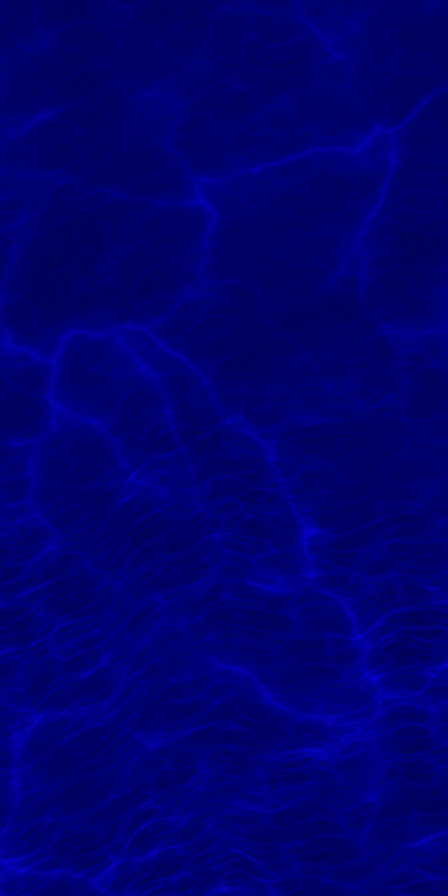
A Shadertoy shader for this texture:

```glsl
// Deep blue water with a net of soft light veins and fine drifting wisps.
// Veins are borders of warped cellular noise, wisps are the same noise
// stretched along a curved flow; layered sines add the cloudy shading.

vec2 hash2(vec2 p) {
    vec3 h = fract(p.xyx * vec3(0.1031, 0.1030, 0.0973));
    h += dot(h, h.yzx + 33.33);
    return fract((h.xx + h.yz) * h.zy);
}

// Distances to the three nearest cell points, in rising order
vec3 cells(vec2 p) {
    vec2 id = floor(p), f = fract(p);
    vec3 near = vec3(9.0);
    for (int y = -1; y <= 1; y++)
    for (int x = -1; x <= 1; x++) {
        vec2 cell = vec2(x, y);
        float d = length(cell + 0.08 + 0.84 * hash2(id + cell + 50.0) - f);
        if (d < near.x) near = vec3(d, near.xy);
        else if (d < near.y) near = vec3(near.x, d, near.y);
        else near.z = min(near.z, d);
    }
    return near;
}

// Layered sines that bend the plane, each finer than the last
vec2 sway(vec2 p, float freq, float bend) {
    for (int i = 0; i < 5; i++) {
        p += bend / freq * sin(p.yx * freq + vec2(1.7, 4.1) * float(i + 1));
        p = mat2(0.8, 0.6, -0.6, 0.8) * p;
        freq *= 1.75;
    }
    return p;
}

// Cloudy value from 0 to 1
float clouds(vec2 p, float freq) {
    vec2 q = sway(p, freq, 0.6) * freq;
    float sum = sin(q.x) * sin(q.y + 1.0);
    sum += 0.5 * sin(q.x * 2.1 + q.y + 2.0) * sin(q.y * 2.3 - q.x);
    return clamp(0.5 + 0.4 * sum, 0.0, 1.0);
}

// Thin strands along the flow, broken up by a second offset set
float wisps(vec2 flow, vec2 scale) {
    vec3 c = cells(flow * scale);
    return exp(-7.0 * (c.y - c.x)) * smoothstep(0.1, 0.7, c.x);
}

void mainImage(out vec4 fragColor, in vec2 fragCoord) {
    vec2 p = fragCoord / iResolution.x;
    float height = fragCoord.y / iResolution.y;
    float depth = 1.0 - smoothstep(0.2, 0.75, height);

    // Flow rises to the right on the left side and levels out on the right
    vec2 flow = vec2(p.x, p.y - 0.65 * p.x + 0.35 * p.x * p.x);
    flow += vec2(0.02, 0.025) * sin(flow.yx * vec2(9.0, 7.0) + p.yx * 4.0);
    flow += 0.008 * sin(p.yx * vec2(31.0, 23.0) + flow.x * 11.0);
    flow += 0.003 * sin(p.yx * vec2(71.0, 57.0) + flow.y * 40.0);

    // Main veins: frayed core, wide glow, brighter knots at the junctions
    vec2 frayed = p + 0.012 * (vec2(clouds(flow, 23.0), clouds(flow + 3.0, 27.0)) - 0.5);
    vec3 c = cells(sway(frayed, 5.0, 0.32) * vec2(3.0, 3.3) + 3.0);
    float gap = c.y - c.x;
    float strength = mix(0.2, 1.0, smoothstep(0.25, 0.75, clouds(p + 2.0, 5.5)));
    float core = exp(-17.0 * gap) * (0.6 + 0.8 * clouds(flow + 6.0, 16.0));
    float glow = exp(-5.0 * gap);
    float knot = exp(-9.0 * (c.z - c.x));

    // Faint smaller net, mostly near the veins
    vec3 s = cells(sway(frayed + 7.0, 9.0, 0.4) * 6.5);
    float net = exp(-9.0 * (s.y - s.x)) * clouds(p + 5.0, 7.0) * (0.5 + glow);

    // Long, middle and hair-thin strands
    float strands = wisps(flow, vec2(4.0, 15.0))
                  + wisps(flow + 4.0, vec2(8.0, 29.0))
                  + 0.8 * wisps(flow + 8.0, vec2(17.0, 52.0));
    float patches = mix(0.3, 1.1, clouds(p + 9.0, 7.0));

    // Cloudy shading drawn out along the flow, with a fine ripple
    float shade = 0.55 * clouds(p, 5.0) + 0.45 * clouds(flow * vec2(0.7, 1.6), 13.0);
    vec3 r = cells(flow * vec2(45.0, 80.0));
    float ripple = r.x - 0.45;

    float light = 0.322 + 0.085 * shade + 0.022 * ripple;
    light += strength * (0.14 * core + 0.06 * glow + 0.07 * knot);
    light += 0.09 * net;
    light += strands * patches * mix(0.045, 0.16, depth);

    // Only the brightest light leaves pure blue
    float spill = 0.02 * smoothstep(0.48, 0.75, light);
    fragColor = vec4(spill, spill * 0.2, min(light, 0.78), 1.0);
}
```
